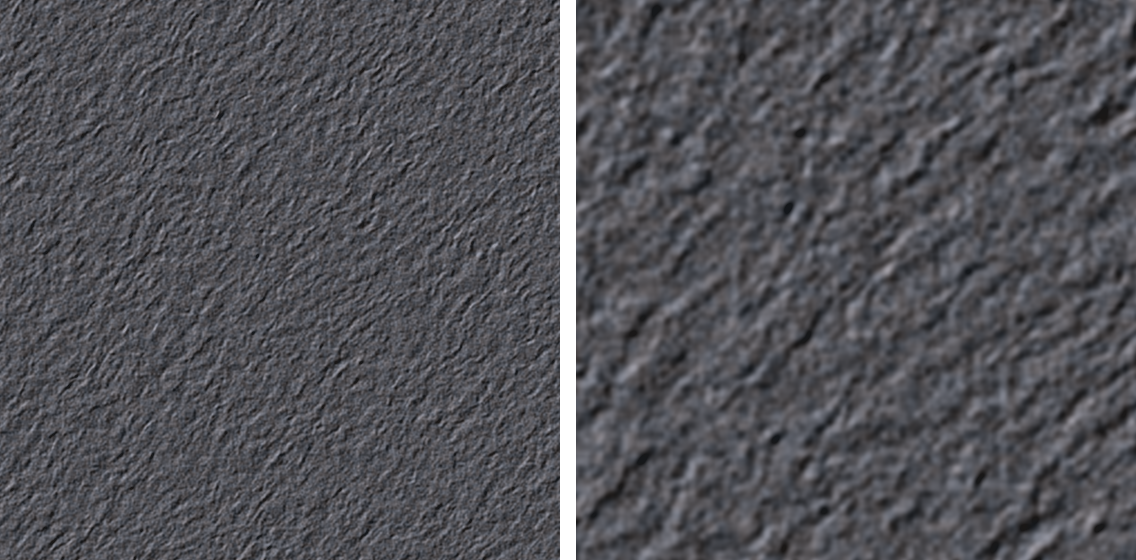
Left: the whole. Right: its middle third, enlarged.
Write a Shadertoy shader that draws this texture.

```glsl
float hash(vec2 cell) {
    vec3 q = fract(vec3(cell.xyx) * vec3(0.1031, 0.1030, 0.0973));
    q += dot(q, q.yzx + 33.33);
    return fract((q.x + q.y) * q.z);
}

float noise(vec2 p) {
    vec2 cell = floor(p), f = fract(p);
    f = f * f * (3.0 - 2.0 * f);
    return mix(mix(hash(cell), hash(cell + vec2(1, 0)), f.x),
               mix(hash(cell + vec2(0, 1)), hash(cell + vec2(1, 1)), f.x), f.y);
}

// Slanted wrinkles of two sizes, with fine grit on top
float surfaceHeight(vec2 p) {
    vec2 bend = vec2(noise(p * 14.0 + 7.0), noise(p * 14.0 + 71.0)) - 0.5;
    vec2 warped = p + 0.016 * bend;
    warped += 0.007 * (vec2(noise(p * 60.0 + 19.0), noise(p * 60.0 + 93.0)) - 0.5);
    vec2 grain = vec2(dot(warped, vec2(0.66, 0.75)), dot(warped, vec2(-0.75, 0.66)));
    float height = 0.62 * noise(grain * vec2(35.0, 76.0) + 40.0);
    height += 0.6 * noise(grain * vec2(68.0, 136.0) + 130.0);
    height += 0.3 * noise(p * 200.0 + 210.0);
    return height;
}

void mainImage(out vec4 fragColor, in vec2 fragCoord) {
    vec2 p = fragCoord / iResolution.y;

    // Raking light from the upper left
    vec2 toLight = 0.0027 * normalize(vec2(-0.75, 0.66));
    float relief = surfaceHeight(p - toLight * 0.5) - surfaceHeight(p + toLight * 0.5);
    float tone = 0.316 + 0.65 * relief;

    // Fine mottling
    tone += 0.12 * (noise(p * 250.0 + 310.0) - 0.5);
    tone = clamp(tone, 0.09, 0.62);

    // Cool grey with slight warm and blue flecks
    float fleck = noise(p * 150.0 + 420.0) - 0.5;
    vec3 color = tone * vec3(0.99, 0.99, 1.055);
    color += fleck * vec3(0.03, 0.0, -0.025);
    fragColor = vec4(color, 1.0);
}
```
